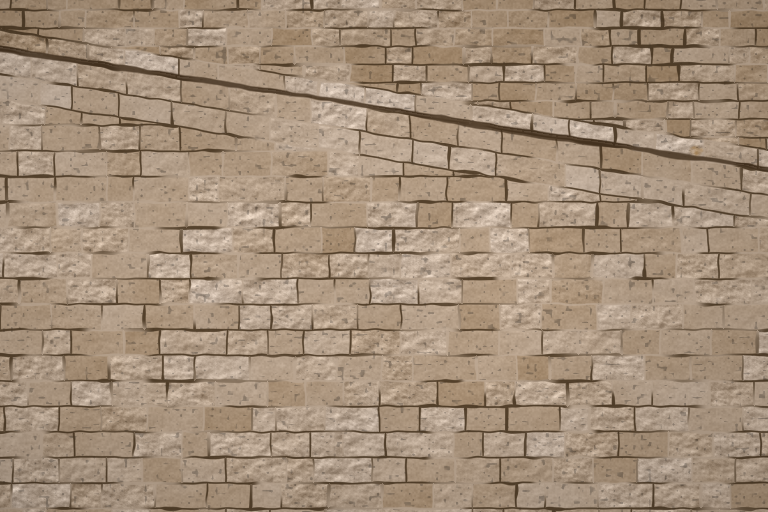
Give the GLSL for this texture, as a WebGL 2 fragment shader.

```glsl
#version 300 es
precision highp float;
// Sunlit wall of weathered limestone blocks, crossed by a sloping ledge.
uniform vec2 u_resolution;
out vec4 fragColor;

float hash(vec2 p) {
  vec3 q = fract(vec3(p.xyx) * vec3(0.1031, 0.1030, 0.0973));
  q += dot(q, q.yzx + 33.33);
  return fract((q.x + q.y) * q.z);
}

float noise(vec2 p) {
  vec2 i = floor(p), f = fract(p);
  f = f * f * (3.0 - 2.0 * f);
  return mix(mix(hash(i), hash(i + vec2(1, 0)), f.x),
             mix(hash(i + vec2(0, 1)), hash(i + vec2(1, 1)), f.x), f.y);
}

float fbm(vec2 p) {
  float sum = 0.0, amplitude = 0.5;
  for (int k = 0; k < 5; k++) {
    sum += amplitude * noise(p);
    p = mat2(1.6, 1.2, -1.2, 1.6) * p + 7.1;
    amplitude *= 0.55;
  }
  return sum;
}

// Position of the irregular upright joint before block i.
float jointAt(float i, float row) {
  return i + 0.54 * (hash(vec2(i + 50.0, row)) - 0.5);
}

// Distances to the nearest side, the bottom and the top, then a block id.
vec4 masonry(vec2 q, vec2 size, float seed) {
  float row = floor(q.y / size.y);
  float key = row + seed * 100.0;
  float x = q.x / size.x + 7.3 * hash(vec2(key, seed));
  float i = floor(x);
  if (x < jointAt(i, key)) i -= 1.0;
  else if (x >= jointAt(i + 1.0, key)) i += 1.0;
  float side = min(x - jointAt(i, key), jointAt(i + 1.0, key) - x) * size.x;
  float v = q.y - row * size.y;
  return vec4(side, v, size.y - v, hash(vec2(i + 20.0, key + 3.7)));
}

void main() {
  vec2 p = gl_FragCoord.xy / u_resolution.y;
  float px = 1.0 / u_resolution.y;
  vec2 w = p + 0.0035 * (vec2(noise(p * 45.0), noise(p * 45.0 + 9.0)) - 0.5);
  float depth = 0.942 - 0.157 * w.x - w.y;  // below the top of the ledge

  // Four zones: small courses, ledge, sloping courses, large courses.
  vec4 block;
  float paleness = 0.0, roughness = 1.0;
  if (depth < 0.0) {
    block = masonry(w - vec2(0.0, 0.9805), vec2(0.074, 0.0355), 1.0);
    block.y = min(block.y, -depth);
    paleness = -0.16;
  } else if (depth < 0.035) {
    block = masonry(vec2(w.x, 0.035 - depth), vec2(0.095, 0.035), 2.0);
    paleness = mix(-0.4, 0.22, smoothstep(0.1, 0.3, p.x));
  } else if (depth < 0.135) {
    block = masonry(vec2(w.x, 0.135 - depth), vec2(0.092, 0.0475), 3.0);
    float band = step(0.0875, depth);
    paleness = 0.2 * band;
    roughness = 1.0 - 0.6 * band;
  } else {
    block = masonry(w - vec2(0.0, 0.0067), vec2(0.088, 0.0499), 4.0);
    block.z = min(block.z, depth - 0.135);
  }

  // Each block is either smooth and tan or rough and pale.
  float rough = smoothstep(0.3, 0.8, fract(block.w * 17.3)) * roughness;
  float tone = 0.22 + 0.4 * block.w + 0.28 * rough + paleness;
  tone += 0.5 * (fbm(p * 9.0 + block.w * 30.0) - 0.5);
  vec3 color = mix(vec3(0.61, 0.51, 0.40), vec3(0.75, 0.68, 0.615), clamp(tone, 0.0, 1.0));

  // Chiselled relief lit from above, with fine pits and grain.
  vec2 q = p * vec2(42.0, 58.0) + block.w * 60.0;
  float relief = fbm(q) - fbm(q + vec2(-0.12, 0.3));
  color += relief * (0.10 + 0.42 * rough);
  color += 0.05 * (noise(p * 290.0) - 0.5);
  color *= 1.0 - 0.22 * smoothstep(0.78, 0.95, noise(p * vec2(130.0, 170.0)));
  color += 0.035 * exp(-block.z / 0.003) - 0.07 * rough * exp(-block.y / 0.003);

  // Joints: pale mortar in places, dark open gaps in others.
  float wear = noise(p * 24.0 + 4.0);
  float halfWidth = 0.0012 + 0.0018 * smoothstep(0.55, 0.9, wear);
  float level = min(block.y, block.z);
  float seam = 1.0 - smoothstep(halfWidth - 0.5 * px, halfWidth + px, min(block.x, level));
  float open = smoothstep(0.38, 0.72, noise(p * 15.0 + 31.0) + 0.12 * step(level, block.x));
  vec3 mortar = mix(vec3(0.71, 0.63, 0.55), vec3(0.27, 0.20, 0.12), open);
  color = mix(color, mortar, seam * 0.88);

  // Uneven shadow cast beneath the ledge.
  float reach = 0.036 + 0.009 * noise(vec2(p.x * 13.0, 2.0));
  float shadow = smoothstep(0.030, 0.034, depth) * (1.0 - smoothstep(reach, reach + 0.004, depth));
  color = mix(color, vec3(0.25, 0.18, 0.11), 0.8 * shadow);

  // Ochre lichen on the ledge, then broad stains and darker borders.
  float lichen = 1.0 - smoothstep(0.004, 0.012, length((w - vec2(1.361, 0.705)) * vec2(0.7, 1.0)));
  color = mix(color, vec3(0.60, 0.40, 0.13), 0.7 * lichen * noise(p * 150.0));
  color *= 0.96 + 0.10 * fbm(p * 3.0);
  vec2 c = gl_FragCoord.xy / u_resolution - vec2(0.5, 0.52);
  color *= 1.03 - 0.30 * dot(c, c);
  fragColor = vec4(clamp(color, 0.0, 1.0), 1.0);
}
```
